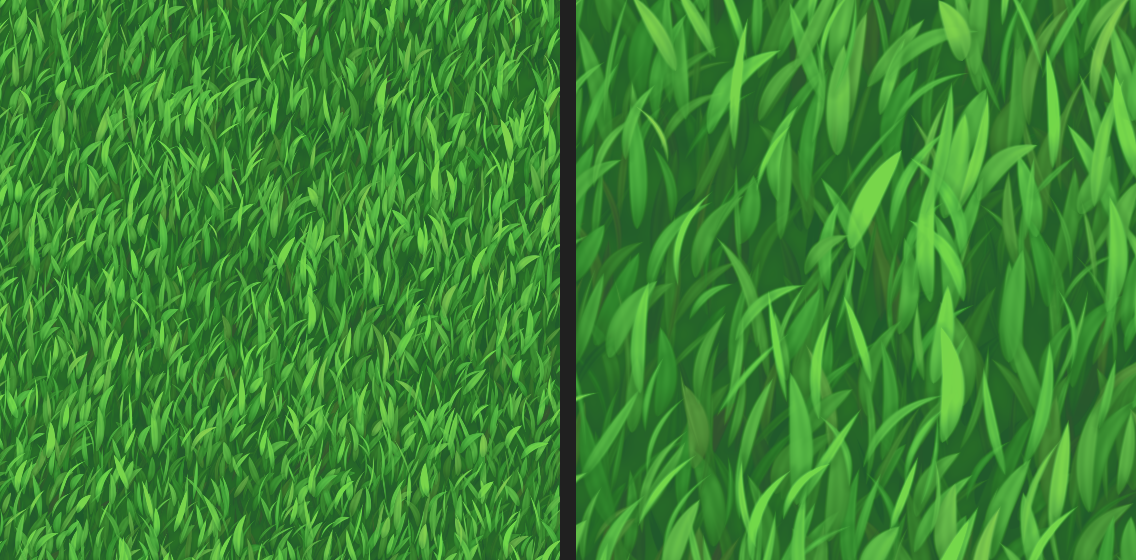
Left, the full canvas; right, a detail of the centre.
This texture is drawn by a WebGL 1 fragment shader. Its source:

```glsl
precision highp float;
uniform vec2 u_resolution;

#define LAYERS 12
#define CELL vec2(0.038, 0.048)
#define HALF_LENGTH vec2(0.022, 0.043)
#define HALF_WIDTH vec2(0.0026, 0.0086)
#define LEAN 0.2
#define LEAN_SPREAD 0.85
#define TONE_RANGE vec2(0.02, 0.96)
#define TONE_JITTER 0.34
#define SHADOW 0.13
#define SOFTNESS 0.0011

vec4 hash4(vec3 p) {
  float n = dot(p, vec3(12.99, 78.23, 37.72));
  return fract(sin(n + vec4(0.0, 1.7, 3.1, 4.9)) * 43758.5);
}

// Layered sines for broad drifts and brush mottling
float waves(vec2 p) {
  float a = sin(p.x + 1.7 * sin(p.y * 0.8));
  float b = sin(p.y * 1.3 + 1.9 * sin(p.x * 0.7 + 1.0));
  return 0.5 * (a + b);
}

// Six greens from deep shade to lit tips
vec3 grassColor(float tone) {
  float t = clamp(tone, 0.0, 1.0) * 5.0;
  vec3 c = mix(vec3(0.14, 0.35, 0.17), vec3(0.17, 0.44, 0.15), clamp(t, 0.0, 1.0));
  c = mix(c, vec3(0.21, 0.53, 0.18), clamp(t - 1.0, 0.0, 1.0));
  c = mix(c, vec3(0.28, 0.63, 0.23), clamp(t - 2.0, 0.0, 1.0));
  c = mix(c, vec3(0.36, 0.73, 0.28), clamp(t - 3.0, 0.0, 1.0));
  return mix(c, vec3(0.46, 0.84, 0.29), clamp(t - 4.0, 0.0, 1.0));
}

// Paints one curved blade over ground = (tone, tint)
vec2 paintBlade(vec2 ground, vec2 offset, vec4 shape, vec4 look, float depth, float drift, float soft) {
  float lean = LEAN + LEAN_SPREAD * (shape.x + shape.y - 1.0) + 0.2 * drift;
  float halfLength = mix(HALF_LENGTH.x, HALF_LENGTH.y, shape.z) * (1.0 - 0.3 * abs(sin(lean)));
  float halfWidth = mix(HALF_WIDTH.x, HALF_WIDTH.y, shape.w * sqrt(shape.w));
  float bend = clamp(0.3 * lean + 0.4 * (look.x - 0.5), -0.3, 0.3);

  // Local frame: x across the blade, y from base to tip
  vec2 axis = vec2(sin(lean), cos(lean));
  float along = dot(offset, axis);
  float v = clamp(along / halfLength, -1.0, 1.0);
  float across = dot(offset, vec2(axis.y, -axis.x)) - bend * halfLength * (v * v - 0.3);
  float s = 0.5 + 0.5 * v;
  float width = halfWidth * 2.2 * sqrt(s) * pow(1.0 - s, 0.7);
  float inside = width - length(vec2(across, max(abs(along) - halfLength, 0.0)));

  // Dark rim, lit side and streaks along the blade
  float side = clamp(across / max(width, 0.0005), -1.0, 1.0);
  float tone = mix(TONE_RANGE.x, TONE_RANGE.y, depth) + TONE_JITTER * (look.y - 0.5);
  tone += 0.16 * (s - 0.4) + 0.05 * side * sign(bend);
  tone -= 0.13 * smoothstep(0.55, 1.0, abs(side));
  tone += 0.035 * sin(side * 7.0 + look.z * 6.3 + s * 3.0);
  float tint = (look.z - 0.5) + 1.1 * step(0.88, look.w);

  float shade = SHADOW * smoothstep(-0.005, 0.0, inside);
  float cover = smoothstep(0.0, 2.0 * soft, inside) * mix(0.5, 0.94, smoothstep(0.0, 0.4, s));
  ground.x *= 1.0 - shade;
  return mix(ground, vec2(tone, tint), cover);
}

void main() {
  float size = min(u_resolution.x, u_resolution.y);
  vec2 p = gl_FragCoord.xy / size;
  float soft = max(SOFTNESS, 0.6 / size);

  // Shaded ground
  vec2 ground = vec2(0.12 + 0.06 * waves(p * 70.0), -0.2);

  // Scattered blades, from deep and dense to bright and sparse
  for (int i = 0; i < LAYERS; i++) {
    float layer = float(i);
    float depth = layer / float(LAYERS - 1);
    vec2 grid = p / CELL + layer * vec2(0.37, 0.71);
    vec2 home = floor(grid);
    for (int y = -1; y <= 1; y++) {
      for (int x = -1; x <= 1; x++) {
        vec2 cell = home + vec2(float(x), float(y));
        vec4 place = hash4(vec3(cell, layer + 0.5));
        if (place.z < 1.0 - 0.5 * depth) {
          vec2 offset = (grid - cell - place.xy) * CELL;
          vec4 shape = hash4(vec3(cell, layer + 20.3));
          vec4 look = hash4(vec3(cell, layer + 41.9));
          float drift = waves(cell * CELL * 14.0);
          ground = paintBlade(ground, offset, shape, look, depth, drift, soft);
        }
      }
    }
  }

  // Painterly mottling and a slight hue shift per blade
  float tone = ground.x + 0.03 * waves(p * 150.0) + 0.035 * waves(p * 13.0 + 2.0);
  vec3 color = grassColor(tone) + ground.y * vec3(0.045, -0.015, 0.01);
  gl_FragColor = vec4(color, 1.0);
}
```
